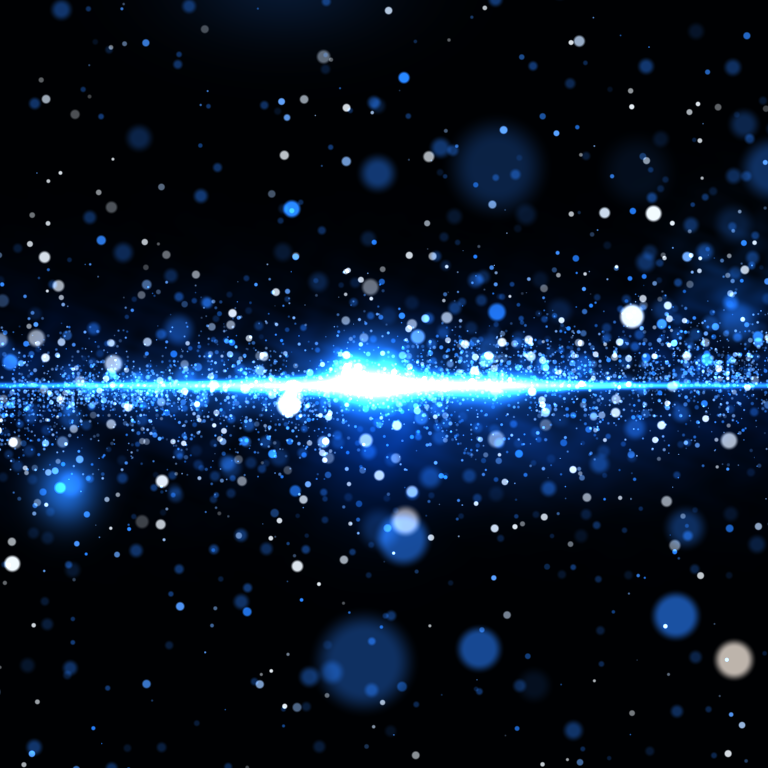
This background is drawn by a WebGL 2 fragment shader. Its source:

```glsl
#version 300 es
precision highp float;
// A bright horizontal streak of blue light wrapped in drifting particles on black.
// Gaussians shape the streak; jittered grids of many sizes scatter bokeh, sparks
// and dust, with a density that thins out away from a slightly tilted axis.
uniform vec2 u_resolution;
out vec4 fragColor;

const float AXIS = 0.498;
const vec3 BLUE = vec3(0.17, 0.58, 1.15);
const vec3 DEEP = vec3(0.13, 0.40, 0.80);
const vec3 WHITE = vec3(0.95, 0.98, 1.0);

vec4 hash4(vec2 p) {
  vec4 q = fract(p.xyxy * vec4(0.1031, 0.1030, 0.0973, 0.1099));
  q += dot(q, q.wzxy + 33.33);
  return fract((q.xxyz + q.yzzw) * q.zywx);
}

float bell(float x, float width) {
  return exp(-x * x / (width * width));
}

float blob(vec2 p, vec2 center, vec2 size) {
  vec2 d = (p - center) / size;
  return exp(-dot(d, d));
}

// Disc with an edge that fades over the given share of its radius
float disc(vec2 p, vec2 center, float radius, float blur) {
  float fade = max(radius * blur, 1.0 / min(u_resolution.x, u_resolution.y));
  return 1.0 - smoothstep(radius - fade, radius + fade, length(p - center));
}

// Layered sines, from 0 to 1, that clump the haze and the dust
float clumps(vec2 p) {
  float a = sin(p.x * 23.0 + 2.0 * sin(p.y * 31.0 + p.x * 9.0));
  float b = sin(p.y * 47.0 - p.x * 19.0 + 2.0 * sin(p.x * 41.0));
  float c = sin(p.x * 83.0 + p.y * 61.0 + 2.0 * sin(p.y * 97.0));
  return 0.5 + 0.22 * a + 0.17 * b + 0.11 * c;
}

// Share of cells that hold a particle, falling away from the tilted axis
float density(vec2 p, float spread) {
  float lift = spread * (p.x - 0.5) * 1.3;
  return exp(-abs(p.y - AXIS - lift) / spread);
}

// One grid of particles: x is coverage times brightness, y is a random tint
vec2 particles(vec2 p, float count, float seed, float spread, float fill, float sky, float blur) {
  vec2 shift = vec2(seed * 0.37, seed * 0.61);
  vec2 cell = floor(p * count + shift);
  vec4 h = hash4(cell + seed * 17.0);
  vec4 k = hash4(cell + seed * 29.0 + 71.0);
  float radius = mix(0.12, 0.34, k.x * k.x);
  vec2 inner = mix(vec2(radius * 1.4), vec2(1.0 - radius * 1.4), h.xy);
  vec2 center = (cell + inner - shift) / count;
  float chance = sky + fill * density(center, spread) * (0.35 + 1.2 * clumps(center));
  float lit = step(h.z, chance) * mix(0.25, 1.0, k.y);
  return vec2(lit * disc(p, center, radius / count, blur), k.z);
}

// Mist around the axis and the burning streak itself
vec3 streak(vec2 p) {
  float y = p.y - AXIS;
  float mottle = clumps(p * 1.3);
  vec3 color = vec3(0.0, 0.045, 0.15) * bell(y, 0.12) * (0.35 + mottle);
  color += vec3(0.0, 0.10, 0.30) * blob(p, vec2(0.49, 0.43), vec2(0.08, 0.10));
  color += vec3(0.02, 0.10, 0.24) * blob(p, vec2(0.68, 0.42), vec2(0.17, 0.06));
  color += vec3(0.03, 0.15, 0.32) * blob(p, vec2(0.96, 0.62), vec2(0.08, 0.09)) * mottle;

  float reach = bell(p.x - 0.48, 0.34);
  float light = 0.95 * reach * exp(-abs(y) / 0.027) * (0.25 + mottle);
  light += (1.0 + 6.0 * bell(p.x - 0.5, 0.23)) * bell(y, 0.0035 + 0.007 * bell(p.x - 0.5, 0.19));
  light += 7.0 * blob(p, vec2(0.488, 0.499), vec2(0.042, 0.017));
  light += 4.0 * blob(p, vec2(0.457, 0.513), vec2(0.016, 0.016));
  light += 1.2 * blob(p, vec2(0.485, 0.51), vec2(0.052, 0.045));
  light += 1.5 * blob(p, vec2(0.64, 0.495), vec2(0.045, 0.017));
  light += 0.6 * blob(p, vec2(0.19, 0.497), vec2(0.05, 0.018));
  return color + BLUE * light;
}

// The few large lights that anchor the composition
vec3 lanterns(vec2 p) {
  vec3 color = DEEP * 0.32 * disc(p, vec2(0.647, 0.782), 0.052, 0.42);
  color += DEEP * 0.12 * disc(p, vec2(0.83, 0.777), 0.038, 0.5);
  color += DEEP * 0.45 * disc(p, vec2(1.005, 0.78), 0.034, 0.4);
  color += DEEP * 0.46 * disc(p, vec2(0.474, 0.138), 0.056, 0.32);
  color += DEEP * 0.70 * disc(p, vec2(0.624, 0.155), 0.026, 0.3);
  color += DEEP * 0.78 * disc(p, vec2(0.88, 0.198), 0.028, 0.28);
  color += DEEP * 0.70 * disc(p, vec2(0.525, 0.298), 0.031, 0.3);
  color += BLUE * 0.72 * blob(p, vec2(0.086, 0.362), vec2(0.038, 0.042));
  color += DEEP * 0.22 * blob(p, vec2(0.37, 1.02), vec2(0.13, 0.07));
  color += vec3(0.74, 0.70, 0.66) * disc(p, vec2(0.956, 0.141), 0.023, 0.3);
  color += vec3(0.55, 0.50, 0.45) * disc(p, vec2(0.528, 0.322), 0.017, 0.35);
  color += WHITE * disc(p, vec2(0.823, 0.588), 0.015, 0.22);
  color += WHITE * disc(p, vec2(0.376, 0.473), 0.015, 0.22);
  color += WHITE * disc(p, vec2(0.851, 0.722), 0.010, 0.25);
  return color + WHITE * disc(p, vec2(0.016, 0.266), 0.010, 0.25);
}

void main() {
  vec2 p = (gl_FragCoord.xy - 0.5 * u_resolution) / min(u_resolution.x, u_resolution.y) + 0.5;
  vec3 color = vec3(0.0, 0.004, 0.012) + streak(p) + lanterns(p);

  for (int i = 0; i < 5; i++) {
    float s = float(i);
    // Blurred bokeh, crisp sparks, then fine dust
    vec2 bokeh = particles(p, 15.0 + 7.0 * s, s + 3.0, 0.09, 0.45, 0.035, 0.5);
    vec2 spark = particles(p, 30.0 + 8.0 * s, s + 11.0, 0.085, 0.26, 0.012, 0.3);
    vec2 dust = particles(p, 75.0 + 27.0 * s, s + 23.0, 0.032, 0.75, 0.0, 0.4);
    color += DEEP * 0.55 * bokeh.x;
    color += mix(BLUE, WHITE, smoothstep(0.1, 0.6, spark.y)) * spark.x * 0.95;
    color += mix(BLUE, WHITE, dust.y * 0.65) * dust.x * 0.85;
  }
  fragColor = vec4(clamp(color, 0.0, 1.0), 1.0);
}
```
